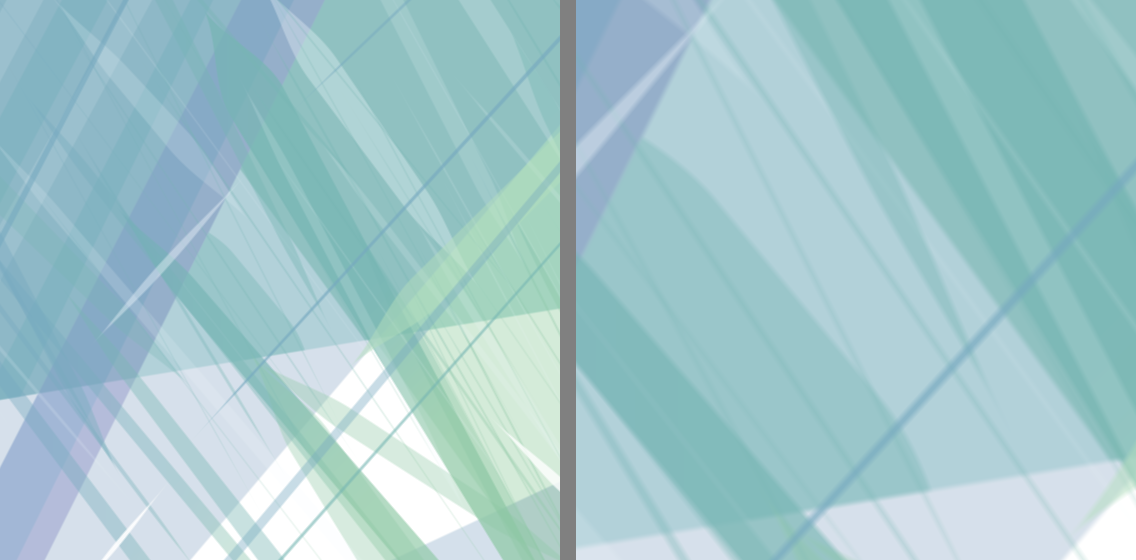
Left, the full canvas; right, a detail of the centre.
Write a Shadertoy shader that draws this background.

```glsl
// Overlapping translucent sheets, ribbons and tapered fibres on white paper.
// Large sheets are half planes whose inks multiply; ribbons are pointed
// strokes of glaze, and hashed loops scatter fine fibres and side bands.

const float SOFT = 0.0035;
const vec3 LAVENDER = vec3(0.84, 0.88, 0.92);
const vec3 AQUA     = vec3(0.83, 0.93, 0.925);
const vec3 CANOPY   = vec3(0.81, 0.925, 0.89);
const vec3 BLUE     = vec3(0.80, 0.88, 0.915);
const vec3 VIOLET   = vec3(0.84, 0.84, 0.93);
const vec3 MEADOW   = vec3(0.83, 0.92, 0.85);
const vec3 TEAL     = vec3(0.46, 0.71, 0.70);
const vec3 LEAF     = vec3(0.55, 0.78, 0.64);
const vec3 STEEL    = vec3(0.46, 0.66, 0.75);
const vec3 PALE     = vec3(0.95, 0.98, 1.0);

float hash(float n) {
    return fract(sin(n * 91.17) * 4375.85);
}

// Coverage of the half plane to the left of the direction a -> b.
float side(vec2 p, vec2 a, vec2 b) {
    vec2 d = normalize(b - a);
    return smoothstep(-SOFT, SOFT, dot(p - a, vec2(-d.y, d.x)) * 1.4);
}

// Coverage of a stroke with pointed ends; half width runs from wa to wb.
float stroke(vec2 p, vec2 a, vec2 b, float wa, float wb) {
    vec2 d = b - a;
    float len = length(d);
    d /= len;
    float along = dot(p - a, d);
    float across = abs(dot(p - a, vec2(-d.y, d.x)));
    float w = mix(wa, wb, clamp(along / len, 0.0, 1.0));
    w *= smoothstep(0.0, 0.2, along) * smoothstep(0.0, 0.2, len - along);
    return clamp((w - across) / SOFT + 0.5, 0.0, 1.0) * min(1.0, w * 2.0 / SOFT);
}

vec3 ink(vec3 col, vec3 tint, float amount) {
    return col * mix(vec3(1.0), tint, amount);
}

// Glaze colour: bluish at upper left, teal in the middle, green at lower right.
vec3 pigment(vec2 p) {
    vec3 c = mix(STEEL, TEAL, smoothstep(0.0, 0.45, p.x));
    return mix(c, LEAF, smoothstep(0.15, 0.6, p.x - p.y));
}

// Bands parallel to the violet ribbon, alternately dark and light.
vec3 sideBands(vec3 col, vec2 p, float mask) {
    for (int i = 0; i < 8; i++) {
        float k = float(i);
        vec2 top = vec2(0.46 - 0.105 * k + 0.05 * hash(k + 3.0), 1.25);
        vec2 foot = top - vec2(0.75 + 0.1 * hash(k + 8.0), 1.5);
        float m = mask * stroke(p, top, foot, 0.015 + 0.025 * hash(k), 0.035);
        col = i % 2 == 0 ? mix(col, vec3(0.46, 0.69, 0.74), m * 0.45) : mix(col, PALE, m * 0.13);
    }
    return col;
}

// Scattered fibres falling to the right.
vec3 fibres(vec3 col, vec2 p) {
    for (int i = 0; i < 54; i++) {
        float k = float(i) * 5.0 + 1.0;
        float angle = mix(0.86, 1.12, hash(k));
        vec2 a = vec2(mix(-0.45, 1.0, hash(k + 1.0)), mix(0.5, 1.25, hash(k + 2.0)));
        vec2 b = a + mix(0.7, 1.5, hash(k + 3.0)) * vec2(cos(angle), -sin(angle));
        float size = hash(k + 4.0);
        float w = 0.0012 + 0.017 * pow(size, 5.0);
        float m = stroke(p, a, b, w, w * mix(0.4, 1.4, hash(k + 7.5)));
        col = i % 4 == 0 ? mix(col, PALE, m * 0.16)
                         : mix(col, pigment(p), m * mix(0.26, 0.42, size));
    }
    return col;
}

void mainImage(out vec4 fragColor, in vec2 fragCoord) {
    vec2 p = fragCoord / iResolution.y;
    vec3 col = vec3(1.0);
    vec3 glaze = pigment(p);

    // Large sheets
    float above = side(p, vec2(0.0, 0.286), vec2(1.0, 0.449));
    float slope = side(p, vec2(0.34, 0.0), vec2(0.99, 0.765));
    float east = side(p, vec2(0.43, 1.0), vec2(0.0, 0.165));
    float farEast = side(p, vec2(0.58, 1.0), vec2(0.08, 0.0));
    float violet = east * (1.0 - farEast);
    float meadow = side(p, vec2(0.664, 0.40), vec2(0.885, 0.09)) * (1.0 - slope);
    float canopy = side(p, vec2(0.436, 0.688), vec2(0.65, 0.395)) * above * farEast;
    float inner = side(p, vec2(0.50, 0.95), vec2(0.03, 0.0));
    col = ink(col, LAVENDER, slope);
    col = ink(col, MEADOW, meadow);
    col = ink(col, AQUA, above * mix(0.75, 1.0, slope));
    col = ink(col, CANOPY, canopy * mix(0.6, 1.0, slope));
    col = ink(col, BLUE, above * (1.0 - east));
    col = ink(col, VIOLET, violet);
    col = ink(col, vec3(0.90, 0.97, 0.98), violet * (1.0 - inner));
    col = ink(col, vec3(0.83, 0.88, 0.92), 1.0 - side(p, vec2(0.70, 0.0), vec2(1.0, 0.14)));
    col = sideBands(col, p, above * (1.0 - east));

    // Broad falling ribbons
    col = mix(col, TEAL, stroke(p, vec2(0.25, 0.67), vec2(0.60, 0.24), 0.05, 0.055) * above * farEast * 0.4);
    col = mix(col, glaze, stroke(p, vec2(0.36, 0.99), vec2(1.03, -0.18), 0.06, 0.018) * 0.7);
    col = mix(col, glaze, stroke(p, vec2(0.62, 0.62), vec2(1.06, -0.2), 0.012, 0.02) * 0.4);
    col = mix(col, glaze, stroke(p, vec2(0.20, 0.64), vec2(0.90, -0.18), 0.02, 0.03) * 0.65);
    col = mix(col, LEAF, stroke(p, vec2(0.44, 0.38), vec2(0.83, -0.20), 0.03, 0.06) * 0.35);
    col = mix(col, TEAL, stroke(p, vec2(0.10, 0.50), vec2(0.60, -0.15), 0.01, 0.022) * 0.4);
    col = mix(col, LEAF, stroke(p, vec2(0.45, 0.36), vec2(1.05, -0.03), 0.022, 0.018) * 0.35);
    col = mix(col, TEAL, stroke(p, vec2(-0.2, 0.85), vec2(0.35, 0.30), 0.03, 0.015) * 0.3);
    col = mix(col, PALE, stroke(p, vec2(0.46, 1.04), vec2(0.86, 0.48), 0.035, 0.02) * 0.33);
    col = mix(col, PALE, stroke(p, vec2(0.72, 1.20), vec2(1.16, 0.51), 0.024, 0.024) * 0.2);
    col = mix(col, PALE, stroke(p, vec2(0.60, 1.20), vec2(0.95, 0.50), 0.02, 0.014) * 0.15);
    col = mix(col, PALE, stroke(p, vec2(0.08, 1.02), vec2(0.45, 0.60), 0.012, 0.028) * 0.18);

    col = fibres(col, p);

    // Rising lines and bright slivers
    col = mix(col, vec3(0.70, 0.87, 0.74), stroke(p, vec2(0.62, 0.34), vec2(1.2, 0.92), 0.035, 0.03) * 0.5);
    col = mix(col, STEEL, stroke(p, vec2(0.33, 0.20), vec2(1.2, 1.15), 0.002, 0.004) * 0.65);
    col = mix(col, STEEL, stroke(p, vec2(0.26, -0.18), vec2(1.2, 0.94), 0.009, 0.006) * 0.4);
    col = mix(col, TEAL, stroke(p, vec2(0.35, -0.17), vec2(1.2, 0.79), 0.003, 0.002) * 0.6);
    col = mix(col, STEEL, stroke(p, vec2(-0.12, 0.34), vec2(0.35, 1.24), 0.006, 0.004) * 0.6);
    col = mix(col, STEEL, stroke(p, vec2(0.50, 0.78), vec2(0.93, 1.19), 0.002, 0.003) * 0.5);
    col = mix(col, PALE, stroke(p, vec2(0.16, 0.38), vec2(0.45, 0.70), 0.010, 0.004) * 0.4);
    col = mix(col, vec3(1.0), stroke(p, vec2(0.12, -0.08), vec2(0.31, 0.15), 0.008, 0.004) * 0.9);
    col = mix(col, vec3(1.0), stroke(p, vec2(0.86, 0.27), vec2(1.12, 0.02), 0.004, 0.016) * 0.8);

    fragColor = vec4(col, 1.0);
}
```
